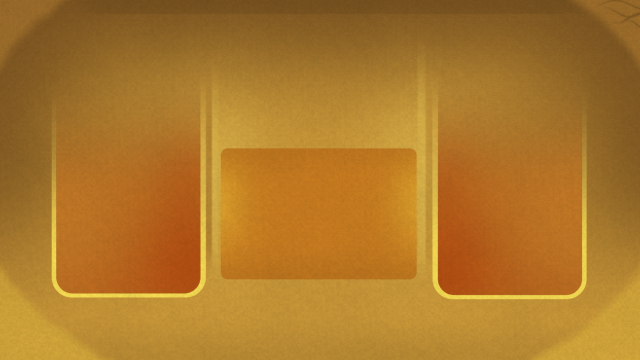
Reproduce this background procedurally as a Shadertoy shader.

```glsl
// Amber backdrop: a shaded oval vignette holding two glowing rounded panels
// and a central card. Layers are signed-distance shapes mixed over vertical
// gradients, then finished with value-noise mottling and paper grain.

const vec3 UMBER  = vec3(0.46, 0.31, 0.12);
const vec3 OCHRE  = vec3(0.76, 0.57, 0.21);
const vec3 GOLD   = vec3(0.84, 0.70, 0.29);
const vec3 LEMON  = vec3(0.93, 0.83, 0.31);
const vec3 ORANGE = vec3(0.76, 0.47, 0.12);
const vec3 RUST   = vec3(0.67, 0.28, 0.06);

float hash(vec2 p) {
    return fract(sin(dot(p, vec2(127.1, 311.7))) * 43758.5453);
}

float noise(vec2 p) {
    vec2 i = floor(p), f = fract(p);
    f = f * f * (3.0 - 2.0 * f);
    return mix(mix(hash(i), hash(i + vec2(1, 0)), f.x),
               mix(hash(i + vec2(0, 1)), hash(i + vec2(1, 1)), f.x), f.y);
}

float roundedBox(vec2 p, vec2 halfSize, float radius) {
    vec2 q = abs(p) - halfSize + radius;
    return length(max(q, 0.0)) + min(max(q.x, q.y), 0.0) - radius;
}

float cover(float dist, float soft) {
    return 1.0 - smoothstep(-soft, soft, dist);
}

float glow(vec2 p, vec2 center, vec2 size) {
    vec2 q = (p - center) / size;
    return exp(-dot(q, q));
}

float stripe(float x, float left, float right, float soft) {
    return smoothstep(left - soft, left + soft, x)
         * (1.0 - smoothstep(right - soft, right + soft, x));
}

// Oval vignette over a lighter surround
vec3 backdrop(vec2 p) {
    vec3 surround = mix(vec3(0.80, 0.63, 0.22), vec3(0.59, 0.41, 0.16),
                        smoothstep(0.05, 0.95, p.y));
    vec3 oval = mix(OCHRE, UMBER, 0.95 * smoothstep(0.58, 1.06, p.y));
    oval *= mix(0.93, 1.0, smoothstep(0.0, 0.13, p.y));
    float side = smoothstep(0.45, 0.92, abs(p.x - 0.889));
    oval = mix(oval, UMBER, 0.85 * side * smoothstep(0.05, 0.62, p.y));
    float wobble = 0.014 * (noise(p * 22.0) - 0.5);
    float edge = length((p - vec2(0.889, 0.537)) / vec2(0.979, 0.673)) - 1.0;
    return mix(surround, oval, cover(edge + wobble, 0.022));
}

// Panel open at the top, with a bright rim that fades upward
vec3 panel(vec3 col, vec2 p, vec2 base, vec2 hotspot, float inset, float soft) {
    vec2 q = p - base - vec2(0.0, 0.42);
    float outer = cover(roundedBox(q, vec2(0.214, 0.42), 0.056), soft);
    vec2 innerPos = q - vec2(inset, 0.0116);
    float inner = cover(roundedBox(innerPos, vec2(0.200, 0.42), 0.045), soft);

    vec3 fill = mix(vec3(0.73, 0.45, 0.14), vec3(0.60, 0.42, 0.16),
                    smoothstep(0.42, 0.80, p.y));
    fill = mix(fill, RUST, 0.85 * glow(p, hotspot, vec2(0.18, 0.20)));
    fill = mix(fill, RUST, 0.35 * glow(p, hotspot + vec2(0.0, 0.22), vec2(0.10, 0.24)));
    fill = mix(fill, RUST, 0.25 * glow(p, base + vec2(0.0, 0.02), vec2(0.30, 0.08)));

    vec3 rim = mix(LEMON, GOLD, smoothstep(0.25, 0.65, p.y));
    col = mix(col, rim, (outer - outer * inner) * (1.0 - smoothstep(0.28, 0.79, p.y)));
    return mix(col, fill, inner * (1.0 - smoothstep(0.50, 0.86, p.y)));
}

// Central card with golden light on both sides
vec3 card(vec3 col, vec2 p, float soft) {
    vec2 q = p - vec2(0.8854, 0.406);
    float mask = cover(roundedBox(q, vec2(0.272, 0.182), 0.02), soft);
    float sideLight = glow(vec2(abs(q.x), q.y), vec2(0.285, 0.03), vec2(0.085, 0.13));
    vec3 fill = mix(ORANGE, vec3(0.87, 0.66, 0.18), 0.72 * sideLight);
    fill *= 1.0 - 0.05 * smoothstep(0.08, 0.18, abs(q.y));
    return mix(col, fill, mask);
}

// Faint curved creases in the upper right corner
float creases(vec2 p, float soft) {
    float marks = 0.0;
    for (int i = 0; i < 4; i++) {
        float k = float(i);
        float curve = 0.985 - 0.018 * k + 0.014 * sin(p.x * (34.0 + 7.0 * k) + 2.1 * k);
        float start = 1.64 + 0.025 * k;
        marks += cover(abs(p.y - curve) - 0.002, soft * 2.0)
               * smoothstep(start, start + 0.06, p.x);
    }
    return min(marks, 1.0);
}

void mainImage(out vec4 fragColor, in vec2 fragCoord) {
    vec2 p = fragCoord / iResolution.y;
    float soft = 0.8 / iResolution.y;
    vec3 col = backdrop(p);

    // Lit central column and its vertical rails
    float mirrored = abs(p.x - 0.8854);
    col = mix(col, GOLD, 0.65 * glow(vec2(mirrored, p.y), vec2(0.28, 0.50), vec2(0.13, 0.22)));
    float fade = smoothstep(0.22, 0.34, p.y) * (1.0 - smoothstep(0.60, 0.85, p.y));
    col = mix(col, vec3(0.62, 0.43, 0.15), 0.60 * fade * stripe(p.x, 0.572, 0.589, 0.003));
    col = mix(col, GOLD, 0.45 * fade * stripe(p.x, 0.589, 0.606, 0.005));
    col = mix(col, vec3(0.68, 0.49, 0.17), 0.45 * fade * stripe(p.x, 1.183, 1.201, 0.003));
    float railFade = smoothstep(0.20, 0.34, p.y) * (1.0 - smoothstep(0.65, 0.92, p.y));
    col = mix(col, GOLD, 0.50 * railFade * stripe(p.x, 1.160, 1.181, 0.004));

    col = panel(col, p, vec2(0.3577, 0.1736), vec2(0.53, 0.25), -0.001, soft);
    col = panel(col, p, vec2(1.4155, 0.1690), vec2(1.23, 0.24), 0.001, soft);
    col = card(col, p, soft);

    // Top band, creases, mottling and grain
    col *= 1.0 - 0.07 * smoothstep(0.958, 0.964, p.y) * stripe(p.x, 0.25, 1.58, 0.08);
    col = mix(col, UMBER * 0.75, 0.45 * creases(p, soft));
    float mottle = noise(p * 9.0) + 0.5 * noise(p * 40.0) - 0.75;
    float grain = noise(p * 260.0) + 0.6 * noise(p * 130.0 + 7.0) - 0.8;
    col *= 1.0 + 0.025 * mottle + 0.055 * grain;
    fragColor = vec4(clamp(col, 0.0, 1.0), 1.0);
}
```
